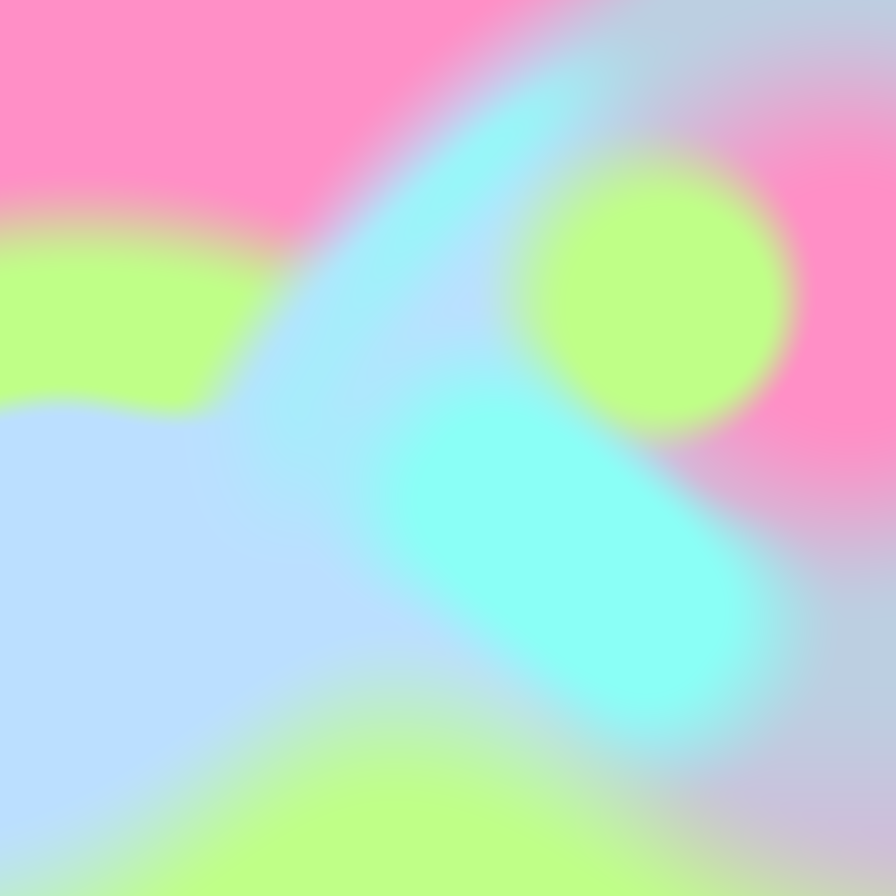
A Shadertoy shader for this background:

```glsl
// Soft pastel gradient: blurred pools of pink, lime, aqua and pale blue.
// Each pool is a signed distance or height curve, turned into a mask whose
// edge softness varies along its outline, then layered from back to front.

const vec3 BLUE = vec3(0.735, 0.875, 1.0);
const vec3 PINK = vec3(1.0, 0.56, 0.775);
const vec3 LIME = vec3(0.75, 1.0, 0.53);
const vec3 AQUA = vec3(0.54, 1.0, 0.965);

const vec2 GLOW_CENTER = vec2(0.95, 0.66);    // pink glow at the right
const float GLOW_FLOOR = 0.43;                // pink share far from the glow
const vec2 BALL_CENTER = vec2(0.732, 0.667);
const float BALL_RADIUS = 0.152;
const vec2 CAPSULE_CENTER = vec2(0.637, 0.378);
const vec2 CAPSULE_AXIS = vec2(0.787, -0.617);
const vec2 CAPSULE_HALF = vec2(0.25, 0.132);
const float CAPSULE_ROUND = 0.12;
const float ARC_OFFSET = 0.1;                 // gap from corner edge to arc
const float ARC_WIDTH = 0.07;
const float HILL_X = 0.44;
const float HILL_SOFT = 0.11;

// Coverage of a shape from its signed distance and half edge width
float inside(float dist, float softness) {
    return 1.0 - smoothstep(-softness, softness, dist);
}

// Horizontal position of the diagonal edge of the upper left corner
float cornerEdge(float y) {
    float h = max(y - 0.55, 0.0);
    return 0.235 + h * (0.55 + h * (0.57 + 0.5 * h));
}

// Aqua to pink wash on the right, over blue
vec3 backdrop(vec2 p) {
    float glow = inside(length(p - GLOW_CENTER) - 0.24, 0.12);
    float pinkness = mix(GLOW_FLOOR, 1.0, glow);
    pinkness += 0.18 * (1.0 - smoothstep(0.0, 0.25, p.y));
    float cover = smoothstep(0.55, 0.8, p.x + 0.35 * max(p.y - 0.75, 0.0));
    return mix(BLUE, mix(AQUA, PINK, pinkness), cover);
}

// Pale streak running beside the corner edge
float arcMask(vec2 p) {
    float across = (p.x - cornerEdge(p.y) - ARC_OFFSET) / ARC_WIDTH;
    float strength = mix(0.4, 0.72, smoothstep(0.6, 0.82, p.y));
    float ends = smoothstep(0.35, 0.55, p.y) * (1.0 - smoothstep(0.84, 0.98, p.y));
    return strength * ends * exp(-across * across);
}

// Round pool, softest on its left and sharpest below
float ballMask(vec2 p) {
    vec2 offset = p - BALL_CENTER;
    float r = length(offset);
    vec2 dir = offset / max(r, 1e-4);
    return inside(r - BALL_RADIUS, 0.045 - 0.015 * dir.x + 0.01 * dir.y);
}

// Tilted rounded box with blurry ends and a crisper upper side
float capsuleMask(vec2 p) {
    vec2 offset = p - CAPSULE_CENTER;
    vec2 normal = vec2(-CAPSULE_AXIS.y, CAPSULE_AXIS.x);
    vec2 local = vec2(dot(offset, CAPSULE_AXIS), dot(offset, normal));
    vec2 q = abs(local) - CAPSULE_HALF + CAPSULE_ROUND;
    float dist = length(max(q, 0.0)) + min(max(q.x, q.y), 0.0) - CAPSULE_ROUND;
    float side = mix(0.045, 0.033, smoothstep(-0.1, 0.1, local.y));
    return inside(dist, mix(side, 0.08, smoothstep(0.05, 0.25, abs(local.x))));
}

// Upper left corner: diagonal right edge and a wavy, crisp floor
float cornerMask(vec2 p) {
    float edgeSoft = mix(0.045, 0.11, smoothstep(0.6, 1.0, p.y));
    float floorY = 0.546 + 0.008 * cos(24.0 * (p.x - 0.07));
    return inside(p.x - cornerEdge(p.y), edgeSoft) * inside(floorY - p.y, 0.02);
}

// Pink above, lime below, with a bowed border
vec3 cornerColor(vec2 p) {
    float border = 0.752 - 0.8 * (p.x - 0.09) * (p.x - 0.09);
    return mix(PINK, LIME, inside(p.y - border, 0.062));
}

// Blurry mound rising from the bottom
float hillMask(vec2 p) {
    float width = p.x < HILL_X ? 0.3 : 0.35;
    float u = (p.x - HILL_X) / width;
    return inside(p.y - 0.25 * exp(-u * u) + 0.05, HILL_SOFT);
}

void mainImage(out vec4 fragColor, in vec2 fragCoord) {
    vec2 p = fragCoord / iResolution.xy;

    vec3 color = backdrop(p);
    color = mix(color, AQUA, arcMask(p));
    color = mix(color, LIME, ballMask(p));
    color = mix(color, AQUA, capsuleMask(p));
    color = mix(color, LIME, hillMask(p));
    color = mix(color, cornerColor(p), cornerMask(p));

    fragColor = vec4(color, 1.0);
}
```
